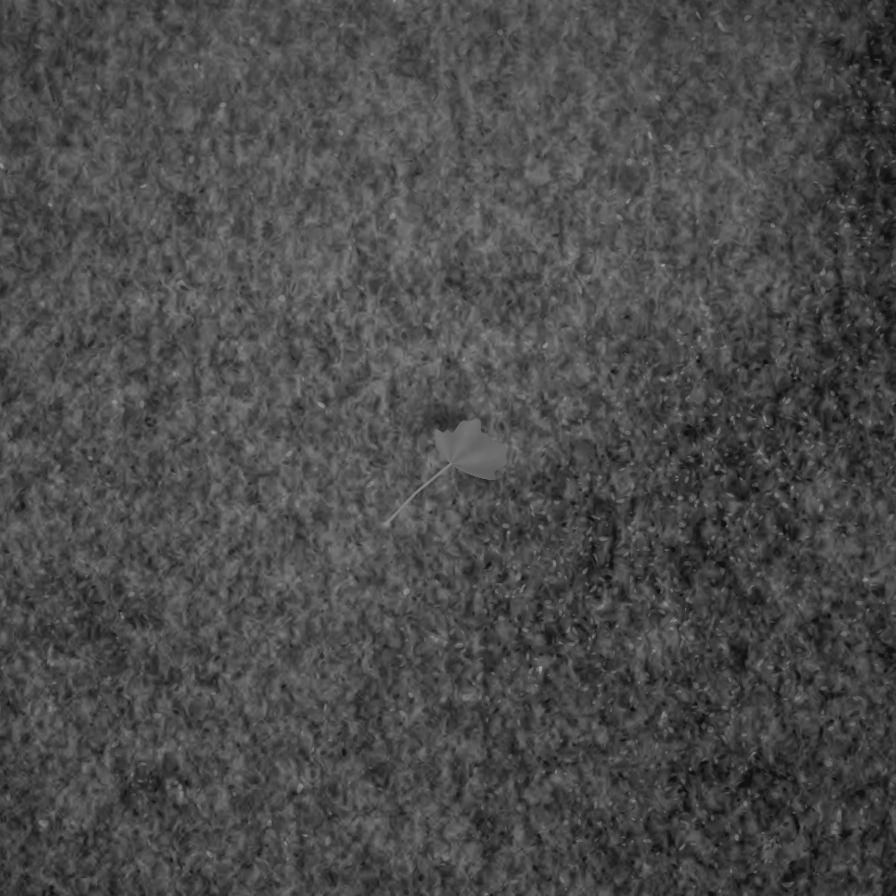
A WebGL 1 fragment shader for this texture:

```glsl
precision highp float;
uniform vec2 u_resolution;

float hash(vec2 p) {
  return fract(sin(dot(p, vec2(127.1, 311.7))) * 43758.545);
}

float noise(vec2 p) {
  vec2 i = floor(p);
  vec2 f = fract(p);
  f = f * f * (3.0 - 2.0 * f);
  float low = mix(hash(i), hash(i + vec2(1.0, 0.0)), f.x);
  float high = mix(hash(i + vec2(0.0, 1.0)), hash(i + 1.0), f.x);
  return mix(low, high, f.y);
}

float fbm(vec2 p) {
  float sum = 0.0;
  float amp = 0.5;
  for (int i = 0; i < 4; i++) {
    sum += amp * noise(p);
    p = mat2(1.6, 1.2, -1.2, 1.6) * p + 7.3;
    amp *= 0.5;
  }
  return sum / 0.9375;
}

// Soft elliptical patch, 1 at its centre
float patchAt(vec2 p, vec2 centre, vec2 size) {
  vec2 d = (p - centre) / size;
  return exp(-dot(d, d));
}

float segmentDist(vec2 p, vec2 a, vec2 b) {
  vec2 ab = b - a;
  return length(p - a - ab * clamp(dot(p - a, ab) / dot(ab, ab), 0.0, 1.0));
}

// Scattered, randomly turned flecks; density is the share of filled cells
float flecks(vec2 p, float scale, float density, float seed) {
  vec2 q = p * scale;
  vec2 cell = floor(q);
  float best = 0.0;
  for (int y = -1; y <= 1; y++) {
    for (int x = -1; x <= 1; x++) {
      vec2 id = cell + vec2(float(x), float(y));
      float pick = hash(id + seed);
      vec2 centre = id + vec2(hash(id + seed + 3.1), hash(id + seed + 8.7));
      float turn = 6.2832 * hash(id + seed + 5.3);
      vec2 d = mat2(cos(turn), sin(turn), -sin(turn), cos(turn)) * (q - centre);
      float size = 0.24 + 0.26 * hash(id + seed + 9.9);
      float shape = 1.0 - smoothstep(0.5, 1.15, length(d * vec2(1.0, 1.6)) / size);
      best = max(best, shape * step(pick, density) * (0.45 + 0.55 * hash(id + seed + 6.4)));
    }
  }
  return best;
}

// Share of coarse, dark gravel at a place
float roughness(vec2 p) {
  float r = 0.85 * patchAt(p, vec2(0.82, 0.50), vec2(0.16, 0.13));
  r += 0.65 * patchAt(p, vec2(0.78, 0.16), vec2(0.26, 0.22));
  r += 0.5 * patchAt(p, vec2(0.64, 0.33), vec2(0.14, 0.10));
  r += 1.1 * smoothstep(0.87, 1.0, p.x) * smoothstep(0.45, 0.75, p.y);
  r += 0.6 * patchAt(p, vec2(0.17, 0.12), vec2(0.035, 0.035));
  r += 0.35 * patchAt(p, vec2(0.10, 0.30), vec2(0.09, 0.08));
  return clamp(r * (0.4 + 1.2 * fbm(p * 14.0)), 0.0, 1.0);
}

float ground(vec2 p) {
  float rough = roughness(p);
  vec2 warp = 0.006 * (vec2(noise(p * 70.0), noise(p * 70.0 + 31.0)) - 0.5);
  vec2 q = p + warp;
  float focus = 1.0 - 0.3 * smoothstep(0.55, 1.0, p.y);
  // Broad light falling off toward the corners
  float tone = 0.335 + 0.035 * patchAt(p, vec2(0.50, 0.82), vec2(0.40, 0.30));
  tone -= 0.19 * dot(p - vec2(0.45, 0.52), p - vec2(0.45, 0.52));
  tone += 0.09 * (fbm(p * vec2(24.0, 15.0)) - 0.5);
  // Grain, drawn out a little vertically
  tone += 0.16 * (noise(q * vec2(105.0, 62.0)) - 0.5) * (0.8 + 0.4 * rough);
  tone += 0.17 * (noise(q * vec2(190.0, 130.0) + 17.0) - 0.5) * focus;
  tone += 0.11 * (noise(q * vec2(310.0, 260.0) + 43.0) - 0.5) * focus;
  // Dark pits and pale stones
  tone -= 0.095 * rough;
  tone -= 0.10 * flecks(q, 92.0, 0.16 + 0.25 * rough, 2.0) * focus;
  tone += 0.19 * flecks(q, 105.0, 0.04 + 0.42 * rough, 14.0) * focus * (0.55 + 0.45 * rough);
  tone += 0.18 * flecks(q, 75.0, 0.012, 27.0);
  tone -= 0.06 * patchAt(p, vec2(0.21, 0.765), vec2(0.018, 0.025));
  tone -= 0.04 * patchAt(p, vec2(0.56, 0.68), vec2(0.05, 0.03));
  return max(tone, 0.07);
}

// Signed margin of a lobed leaf about its base, negative inside
float leafMargin(vec2 d) {
  float angle = atan(d.y, d.x);
  float reach = 0.039 + 0.020 * cos(angle - 0.15);
  reach += 0.006 * cos(7.0 * (angle - 0.2)) + 0.0025 * cos(19.0 * angle);
  float side = abs(angle - 0.95) - 1.5;
  reach *= 1.0 - smoothstep(-0.25, 0.12, side);
  return length(d) - reach;
}

void main() {
  vec2 p = gl_FragCoord.xy / u_resolution;
  float soft = max(0.0015, 1.0 / u_resolution.y);
  vec2 base = vec2(0.503, 0.482);
  float tone = ground(p);

  // Shade behind the leaf
  tone *= 1.0 - 0.48 * patchAt(p, vec2(0.498, 0.531), vec2(0.028, 0.018));
  tone *= 1.0 - 0.25 * patchAt(p, vec2(0.535, 0.466), vec2(0.03, 0.008));

  // Leaf with faint radial folds
  vec2 d = p - base;
  float angle = atan(d.y, d.x);
  float leaf = 0.43 + 0.025 * cos(7.0 * (angle - 0.2)) - 0.9 * max(d.x - 0.025, 0.0);
  leaf += 0.05 * (fbm(p * 110.0) - 0.5);
  tone = mix(tone, leaf, 0.95 * (1.0 - smoothstep(-soft, soft, leafMargin(d))));

  // Slightly bowed stem
  vec2 tip = vec2(0.431, 0.415);
  vec2 bend = vec2(0.464, 0.450);
  float stem = min(segmentDist(p, tip, bend), segmentDist(p, bend, base));
  tone = mix(tone, 0.52, 0.9 * (1.0 - smoothstep(0.0008, 0.0008 + soft, stem)));
  tone = mix(tone, 0.56, 0.8 * patchAt(p, tip, vec2(0.005, 0.003)));

  gl_FragColor = vec4(vec3(tone), 1.0);
}
```
